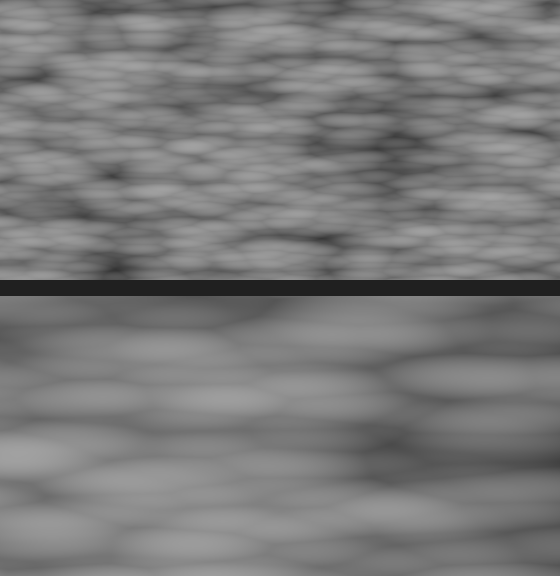
Top, the full canvas; bottom, a detail of the centre.
This texture is drawn by a Shadertoy shader. Its source:

```glsl
// Grey, horizontally stretched soft cells with thin dark creases between them.

const int   LAYERS      = 3;
const vec2  COARSE_FREQ = vec2(1.9, 8.3);  // cells per canvas height
const float LACUNARITY  = 1.95;            // frequency step between layers
const vec3  LAYER_DEPTH = vec3(0.25, 0.28, 0.15);
const float CREASE_SOFT = 28.0;            // higher gives sharper creases
const float LIGHT_GREY  = 0.635;
const float DARK_GREY   = 0.20;

// Two independent random values per cell
vec2 hash22(vec2 p) {
    vec3 q = fract(p.xyx * vec3(0.1031, 0.1030, 0.0973));
    q += dot(q, q.yzx + 33.33);
    return fract((q.xx + q.yz) * q.zy);
}

// Squared distance to the nearest cell centre, blended softly at the borders
float softCells(vec2 p) {
    vec2 cell = floor(p);
    vec2 local = fract(p);
    float sum = 0.0;
    for (int y = -1; y <= 1; y++) {
        for (int x = -1; x <= 1; x++) {
            vec2 neighbour = vec2(x, y);
            vec2 toCentre = neighbour + hash22(cell + neighbour) - local;
            sum += exp(-CREASE_SOFT * dot(toCentre, toCentre));
        }
    }
    return -log(max(sum, 1e-20)) / CREASE_SOFT;
}

void mainImage(out vec4 fragColor, in vec2 fragCoord) {
    vec2 uv = fragCoord / iResolution.y;

    // Each layer carves finer creases out of the light grey
    float grey = LIGHT_GREY;
    vec2 freq = COARSE_FREQ;
    for (int i = 0; i < LAYERS; i++) {
        vec2 layerOffset = vec2(17.3, 41.7) * float(i + 1);
        grey -= LAYER_DEPTH[i] * softCells(uv * freq + layerOffset);
        freq *= LACUNARITY;
    }

    fragColor = vec4(vec3(max(grey, DARK_GREY)), 1.0);
}
```
